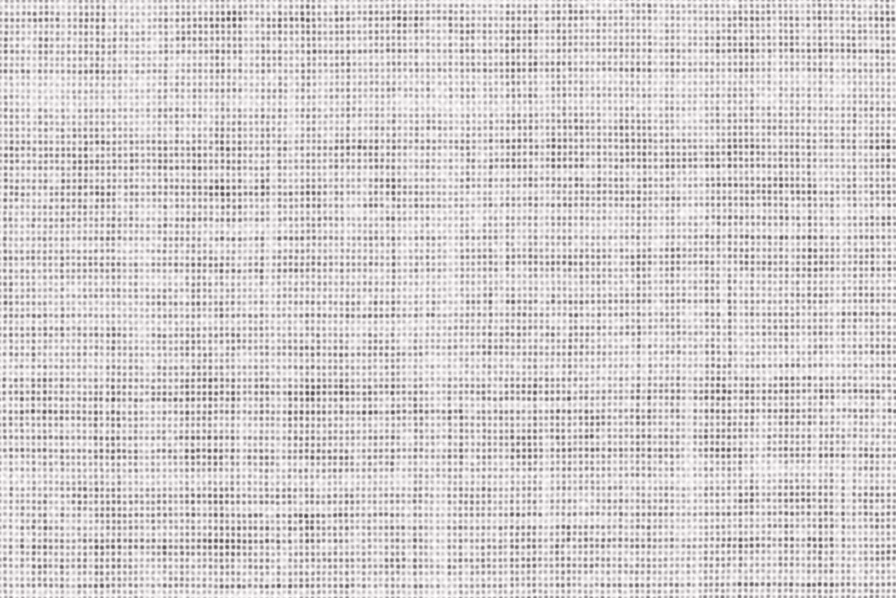
Give the GLSL for this texture, as a WebGL 1 fragment shader.

```glsl
precision highp float;
// Pale plain-weave linen: two straight thread sets leave a grid of small dark
// holes, each shifted and slanted a little. Layered sines open and close the
// gaps along their length, and cellular flecks add fuzzy slubs.
uniform vec2 u_resolution;

const vec2 THREADS = vec2(105.0, 93.0);   // warp and weft threads per canvas height
const float HOLE_DEPTH = 0.57;            // darkening of an average hole
const float DARK_LIMIT = 0.56;            // the deepest possible darkening
const vec2 GROOVE_DEPTH = vec2(0.034, 0.042); // shade along warp and weft edges
const float CROWN_LIGHT = 0.020;          // warp tops against weft tops
const vec2 GAP_SPREAD = vec2(0.27, 0.38); // variation between warp and weft gaps
const float ALONG_SPREAD = 0.13;          // variation along one gap
const float CLOUD_SPREAD = 0.10;          // broad patches of looser weave
const float HOLE_SPREAD = 0.65;           // variation from hole to hole
const float HOLE_SHIFT = 0.14;            // scatter of hole centres, in pitches
const float HOLE_SLANT = 0.12;            // lean of holes, alternating by crossing
const float FIBRE_GRAIN = 0.05;
const float SLUB_COVER = 0.55;
const float CLOTH_TONE = 0.972;
const vec3 LIGHT_TINT = vec3(0.006, -0.004, -0.003);
const vec3 SHADE_TINT = vec3(0.011, -0.009, 0.001);
const float PI = 3.14159265;

float hash(vec2 p) {
  return fract(sin(dot(p, vec2(127.1, 311.7))) * 43758.545);
}

// Broad uneven density, about -1 to 1
float clouds(vec2 p) {
  float s = sin(4.1 * p.x + 2.0 * sin(3.3 * p.y + 0.7));
  s += sin(6.7 * p.y - 2.3 * p.x + 1.5 * sin(5.2 * p.x));
  s += 0.7 * sin(13.0 * p.x + 9.0 * p.y + 2.0 * sin(8.0 * p.y));
  return s / 2.7;
}

// Openness of one gap, with mean 1, at a place along its thread
float openness(float id, float along, float spread, float seed) {
  float own = hash(vec2(id, seed)) * 2.0 - 1.0;
  float phase = 2.0 * PI * hash(vec2(id, seed + 5.0));
  float drift = sin(along * (5.0 + 3.0 * own) + phase)
              + 0.7 * sin(along * 21.0 + 2.3 * phase)
              + 0.7 * sin(along * 57.0 + 3.7 * phase);
  return max(1.0 + spread * own + ALONG_SPREAD * drift, 0.15);
}

// Sparse soft flecks from the nearest cell point, stretched by the scale
float flecks(vec2 p, float seed, float share) {
  vec2 cell = floor(p);
  float cover = 0.0;
  for (int j = -1; j <= 1; j++) {
    for (int i = -1; i <= 1; i++) {
      vec2 id = cell + vec2(float(i), float(j));
      vec2 centre = id + vec2(hash(id + seed), hash(id + seed + 17.0));
      float present = step(hash(id + seed + 31.0), share);
      float fleck = 1.0 - smoothstep(0.1, 0.65, length(p - centre));
      cover = max(cover, present * fleck);
    }
  }
  return cover;
}

// Slight wandering of the threads, in thread pitches
vec2 wander(vec2 p) {
  return vec2(
    0.14 * sin(4.0 * p.y + 2.0 * p.x) + 0.05 * sin(23.0 * p.y + 7.0 * p.x),
    0.14 * sin(3.1 * p.x + 1.5 * p.y) + 0.05 * sin(19.0 * p.x - 9.0 * p.y));
}

vec3 linen(vec2 p) {
  vec2 weave = p * THREADS + wander(p);
  vec2 crossing = floor(weave + 0.5);
  vec2 local = weave - crossing;

  // Each hole is shifted and leans one way or the other
  float lean = 1.0 - 2.0 * mod(crossing.x + crossing.y, 2.0);
  vec2 scatter = vec2(hash(crossing + 51.0), hash(crossing + 61.0)) - 0.5;
  local += HOLE_SHIFT * scatter + HOLE_SLANT * lean * vec2(local.y, -local.x);
  vec2 gap = 0.5 + 0.5 * cos(2.0 * PI * clamp(local, -0.5, 0.5));
  vec2 open = vec2(openness(crossing.x, p.y, GAP_SPREAD.x, 3.0),
                   openness(crossing.y, p.x, GAP_SPREAD.y, 11.0));

  // Slubs: small knots, and long thick places in either thread direction
  float slub = flecks(p * vec2(42.0, 46.0), 2.0, 0.12);
  slub = max(slub, flecks(p * vec2(80.0, 4.0), 7.0, 0.07));
  slub = max(slub, flecks(p * vec2(4.0, 80.0), 13.0, 0.06));

  // Holes where a warp gap meets a weft gap
  float size = 1.0 + HOLE_SPREAD * (hash(crossing + 41.0) - 0.5);
  float hole = gap.x * gap.y * open.x * open.y * size;
  hole *= (1.0 + CLOUD_SPREAD * clouds(p)) * (1.0 - SLUB_COVER * slub);
  float shade = DARK_LIMIT * (1.0 - exp(-HOLE_DEPTH * hole / DARK_LIMIT));

  // Grooves, raised crossings and fibre grain
  shade += dot(GROOVE_DEPTH * gap, open * open) * (1.0 - 0.6 * slub);
  float crown = sin(PI * weave.x) * sin(PI * weave.y);
  float grain = hash(floor(weave * 2.0) + 71.0) - 0.5;
  float tone = CLOTH_TONE - shade + CROWN_LIGHT * crown + FIBRE_GRAIN * grain;
  return vec3(tone) + mix(LIGHT_TINT, SHADE_TINT, smoothstep(0.0, 0.3, shade));
}

void main() {
  // Four samples per pixel smooth the fine weave
  vec3 colour = vec3(0.0);
  for (int j = 0; j < 2; j++) {
    for (int i = 0; i < 2; i++) {
      vec2 offset = vec2(float(i), float(j)) * 0.5 - 0.25;
      colour += linen((gl_FragCoord.xy + offset) / u_resolution.y);
    }
  }
  gl_FragColor = vec4(clamp(colour * 0.25, 0.0, 1.0), 1.0);
}
```
